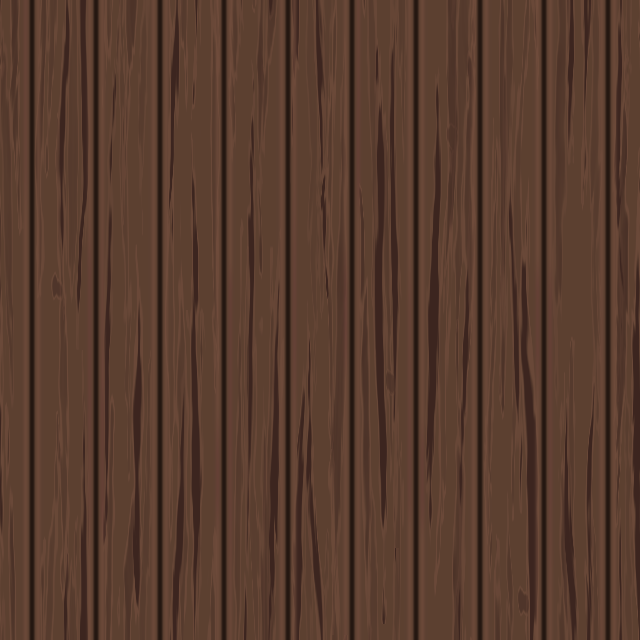
Write a WebGL 2 fragment shader that draws this texture.

```glsl
#version 300 es
precision highp float;
// Brown wooden planks side by side, with dark grooves and ragged vertical grain.

#define PLANKS 10.0
#define STREAKS 6
#define GROOVE_WIDTH 0.062
#define BEVEL_CENTER 0.1
#define BEVEL_WIDTH 0.036
#define STREAK_WIDTH 0.07
#define RAGGEDNESS 0.16
#define RIM_WIDTH 0.02
#define KNOT_CHANCE 0.3

uniform vec2 u_resolution;
out vec4 fragColor;

const vec3 WOOD = vec3(0.36, 0.25, 0.19);
const vec3 LIGHT = vec3(0.45, 0.305, 0.24);
const vec3 GRAIN = vec3(0.235, 0.145, 0.122);
const vec3 REDDISH = vec3(0.41, 0.25, 0.22);
const vec3 GROOVE = vec3(0.14, 0.09, 0.065);

float hash(vec2 p) {
    return fract(sin(dot(p, vec2(127.1, 311.7))) * 43758.5453);
}

float noise(vec2 p) {
    vec2 cell = floor(p), f = fract(p);
    f = f * f * (3.0 - 2.0 * f);
    return mix(mix(hash(cell), hash(cell + vec2(1, 0)), f.x),
               mix(hash(cell + vec2(0, 1)), hash(cell + vec2(1, 1)), f.x), f.y);
}

// Signed distance to one tapering streak; p.x spans the plank, p.y the canvas.
float streakDistance(vec2 p, vec2 seed, float lane, float fiber) {
    float start = hash(seed);
    float halfLength = mix(0.3, 0.5, hash(seed + 3.1));
    float along = fract(p.y - start + 0.5) - 0.5;
    float slope = (hash(seed + 5.7) - 0.5) * 0.6;
    float sway = (noise(vec2(p.y * 4.0, seed.x * 7.3 + seed.y)) - 0.5) * 0.12;
    float center = lane + slope * along + sway;
    float t = along / halfLength;
    float width = STREAK_WIDTH * mix(0.55, 1.15, hash(seed + 12.4));
    width *= (1.0 - t * t) * mix(0.5, 1.3, noise(vec2(p.y * 8.0, seed.y * 4.7 + seed.x)));
    // Ends fray more than the middle.
    float fray = RAGGEDNESS * mix(0.4, 1.0, abs(t));
    float cut = max(abs(t) - 1.0, 0.0) * 0.8;
    return abs(p.x - center) - width + (fiber - 0.36) * fray + cut;
}

void main() {
    vec2 uv = gl_FragCoord.xy / u_resolution;
    float across = uv.x * PLANKS + 0.5;
    float plank = mod(floor(across), PLANKS);
    vec2 p = vec2(fract(across), uv.y);
    float soft = max(PLANKS * 0.8 / u_resolution.x, 0.014);

    // Fine fibers stretched along the plank, drifting slightly sideways.
    float drift = across + 0.25 * noise(vec2(across * 2.0, uv.y * 5.0));
    float fiber = 0.55 * noise(vec2(drift * 19.0, uv.y * 7.0))
                + 0.45 * noise(vec2(drift * 34.0 + 17.0, uv.y * 20.0));

    // Streaks: two strong and several faint ones, with thin pale outlines.
    float dark = 0.0, rim = 0.0;
    for (int i = 0; i < STREAKS; i++) {
        vec2 seed = vec2(plank + 1.0, float(i) * 2.3 + 4.0);
        float lane = fract(hash(vec2(plank, 77.0)) + float(i) * 0.382 + 0.15 * hash(seed + 9.2));
        float d = streakDistance(p, seed, mix(0.14, 0.86, lane), fiber);
        float strength = i < 2 ? 1.0 : mix(0.05, 0.5, hash(seed + 21.0)) * (1.4 - fiber);
        dark = max(dark, strength * (1.0 - smoothstep(-soft, soft, d)));
        float outline = 1.0 - smoothstep(0.2, 1.0, abs(d - RIM_WIDTH) / RIM_WIDTH);
        rim = max(rim, outline * mix(0.3, 0.65, hash(seed + 25.0)));
    }

    // Small faint knots on a few planks.
    vec2 knotSeed = vec2(plank, 51.0);
    vec2 knotCenter = vec2(mix(0.3, 0.7, hash(knotSeed)), hash(knotSeed + 4.0));
    vec2 q = (p - knotCenter) * vec2(1.0, PLANKS * 0.5);
    q.x += q.y * 0.35;
    float knot = length(q) - 0.07 + (fiber - 0.5) * 0.12;
    float hasKnot = step(hash(knotSeed + 8.0), KNOT_CHANCE);
    dark = max(dark, hasKnot * 0.4 * (1.0 - smoothstep(-soft, soft, knot)));
    rim = max(rim, hasKnot * 0.5 * (1.0 - smoothstep(0.0, RIM_WIDTH, abs(knot - 0.02))));

    vec3 color = mix(WOOD, LIGHT, rim);
    color = mix(color, GRAIN, dark);

    // Rounded edges: a pale bevel, reddish in places, falling into the groove.
    float edge = min(p.x, 1.0 - p.x);
    float offset = (edge - BEVEL_CENTER) / BEVEL_WIDTH;
    float bevel = exp(-offset * offset);
    float redness = smoothstep(0.6, 0.9, noise(vec2(floor(p.x * 2.0) + plank * 3.0, uv.y * 4.0)));
    color = mix(color, mix(LIGHT, REDDISH, redness), bevel * 0.6);
    float shade = 1.0 - smoothstep(0.01, GROOVE_WIDTH, edge);
    color = mix(color, GROOVE, shade);

    fragColor = vec4(color, 1.0);
}
```
